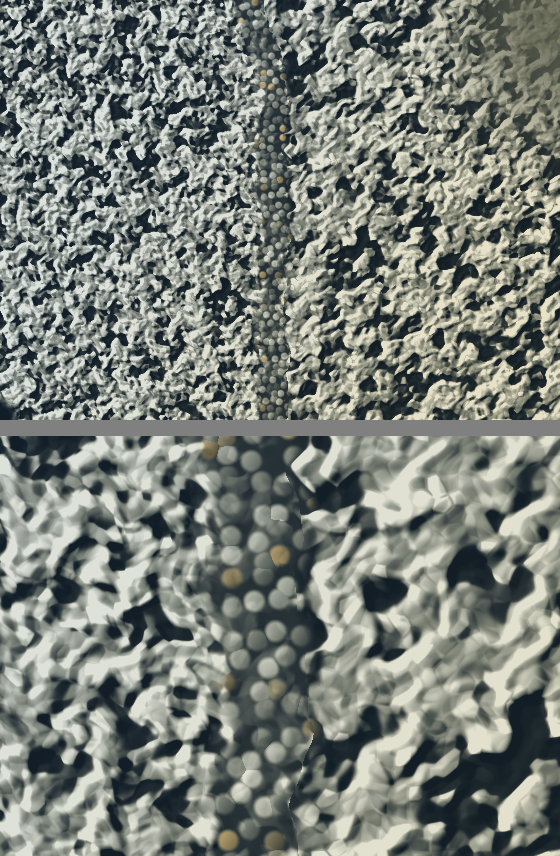
Top, the full canvas; bottom, a detail of the centre.
Write a Shadertoy shader that draws this texture.

```glsl
// Sunlit coarse asphalt with dark pits and a vertical crack lined with loose grit.

// Lengths are fractions of the canvas height; scales are cells per height.
const float LEFT_SCALE = 45.0;
const float RIGHT_SCALE = 33.0;
const float CHIP_SCALE = 74.0;
const float GRIT_SCALE = 50.0;
const float CRACK_WIDTH = 0.017;
const float GRIT_WIDTH = 0.036;
const float RELIEF_STEP = 0.008;
const float RELIEF_GAIN = 1.7;
const float BASE_TONE = 0.62;
const vec2 LIGHT_DIR = vec2(-0.83, 0.55);
const vec3 SHADOW = vec3(0.07, 0.115, 0.15);
const vec3 STONE = vec3(0.46, 0.48, 0.44);
const vec3 SUNLIT = vec3(0.83, 0.83, 0.78);
const vec3 COOL_TINT = vec3(0.97, 1.0, 1.04);
const vec3 WARM_TINT = vec3(1.02, 1.0, 0.94);
const vec3 RUST_TINT = vec3(1.15, 0.98, 0.75);
const vec3 HAZE = vec3(0.37, 0.38, 0.31);

vec3 hash3(vec2 cell) {
    vec3 q = fract(cell.xyx * vec3(0.1031, 0.1030, 0.0973));
    q += dot(q, q.yxz + 33.33);
    return fract((q.xxy + q.yzz) * q.zyx);
}

// Cellular noise: xy = offset from the nearest centre, z = edge gap, w = cell id
vec4 cells(vec2 p) {
    vec2 base = floor(p), nearest = vec2(0.0);
    float first = 9.0, second = 9.0, id = 0.0;
    for (int j = -1; j <= 1; j++)
    for (int i = -1; i <= 1; i++) {
        vec2 cell = base + vec2(i, j);
        vec3 h = hash3(cell);
        vec2 offset = p - cell - 0.1 - 0.8 * h.xy;
        float d = length(offset);
        if (d < first) {
            second = first;
            first = d;
            nearest = offset;
            id = h.z;
        } else {
            second = min(second, d);
        }
    }
    return vec4(nearest, second - first, id);
}

// Cell heights blended smoothly into angular blobs
float softCells(vec2 p) {
    vec2 base = floor(p);
    float total = 0.0, weight = 0.0;
    for (int j = -1; j <= 1; j++)
    for (int i = -1; i <= 1; i++) {
        vec2 cell = base + vec2(i, j);
        vec3 h = hash3(cell);
        vec2 offset = p - cell - h.xy;
        float w = exp(-9.0 * dot(offset, offset));
        total += w * h.z;
        weight += w;
    }
    return total / weight;
}

float surfaceHeight(vec2 p, float rightSide) {
    p.x -= 0.3 * rightSide * p.y;
    p *= mix(LEFT_SCALE, RIGHT_SCALE, rightSide);
    return 0.64 * softCells(p) + 0.36 * softCells(p * 2.2 + 17.0);
}

float crackLine(float y) {
    return 0.682 - 0.045 * smoothstep(0.75, 1.0, y)
        + 0.006 * sin(y * 17.0) + 0.004 * sin(y * 43.0 + 1.0);
}

vec3 toneColour(float tone) {
    vec3 low = mix(SHADOW, STONE, clamp(tone * 2.0, 0.0, 1.0));
    return mix(low, SUNLIT, clamp(tone * 2.0 - 1.0, 0.0, 1.15));
}

void mainImage(out vec4 fragColor, in vec2 fragCoord) {
    vec2 p = fragCoord / iResolution.y;
    float aspect = iResolution.x / iResolution.y;
    vec2 warped = p + 0.003 * sin(p.yx * vec2(71.0, 83.0))
                    + 0.0015 * sin(p.yx * vec2(167.0, 149.0) + 2.0);

    // Crack, deepest near mid height
    float fromCrack = warped.x - crackLine(p.y);
    float rightSide = step(0.0, fromCrack);
    float opening = 0.45 + 0.55 * smoothstep(0.24, 0.05, abs(p.y - 0.56));
    float crack = opening * exp(-pow(fromCrack / CRACK_WIDTH, 2.0));

    // Relief, pits and chipped facets
    float height = surfaceHeight(warped, rightSide);
    float slope = height - surfaceHeight(warped + LIGHT_DIR * RELIEF_STEP, rightSide);
    height -= 0.34 * crack;
    vec4 chip = cells(warped * CHIP_SCALE);
    float facet = 0.34 * (chip.w - 0.5) + 0.25 * dot(chip.xy, LIGHT_DIR);
    float tone = BASE_TONE + 0.8 * (height - 0.5) + RELIEF_GAIN * slope;
    tone += facet * smoothstep(0.0, 0.3, chip.z);
    tone += 0.25 * smoothstep(0.93, 0.97, chip.w) * smoothstep(0.0, 0.3, chip.z);
    tone *= mix(0.12, 1.0, smoothstep(0.27, 0.44, height));

    // Loose rounded grit beside the crack
    vec4 grit = cells(p * GRIT_SCALE + 5.0);
    float pebble = smoothstep(0.52, 0.3, length(grit.xy));
    float gritTone = 0.38 + 0.5 * grit.w + 0.5 * dot(grit.xy, LIGHT_DIR);
    gritTone = mix(0.12, gritTone, pebble);
    float gritBand = smoothstep(1.2, 0.6, abs(fromCrack + 0.036) / GRIT_WIDTH
        + 0.7 * (height - 0.5));
    tone = mix(tone, gritTone, 0.8 * gritBand);

    // Shaded lower left corner
    tone *= smoothstep(0.02, 0.055, length(p - vec2(0.0, 0.01)));

    // Colour drift, rusty grit and hazy upper right corner
    vec3 colour = toneColour(max(tone, 0.0));
    float warmth = smoothstep(0.1, 1.0, p.x / aspect + 0.4 * (0.5 - p.y));
    colour *= mix(COOL_TINT, WARM_TINT, warmth);
    float rust = gritBand * pebble * smoothstep(0.88, 0.94, fract(grit.w * 7.0));
    colour *= mix(vec3(1.0), RUST_TINT, rust);
    float haze = smoothstep(0.36, 0.04, length((p - vec2(aspect, 0.96)) * vec2(1.0, 0.8)));
    colour = mix(colour, HAZE, 0.8 * haze);
    fragColor = vec4(colour, 1.0);
}
```
